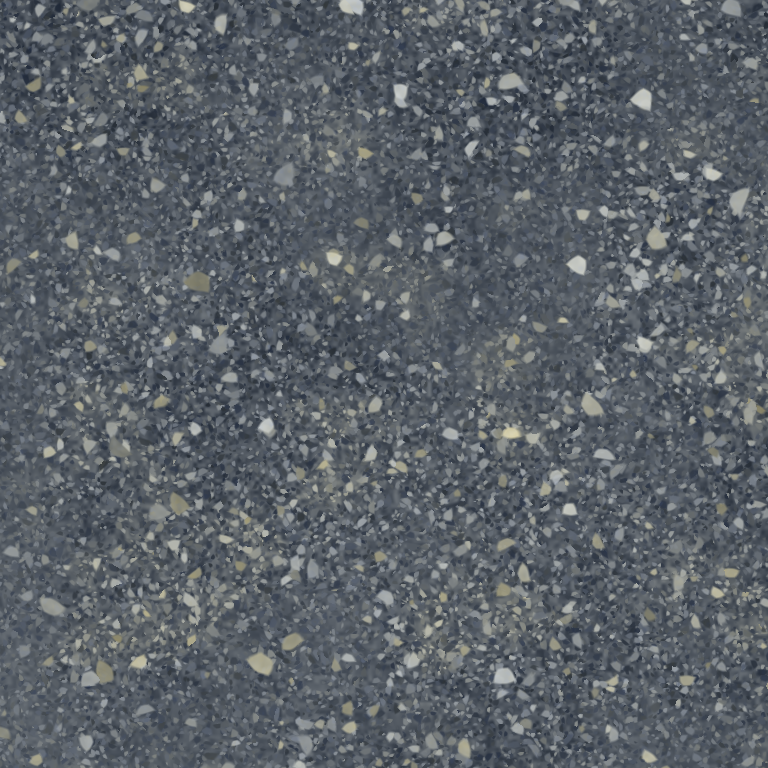
This texture is drawn by a WebGL 1 fragment shader. Its source:

```glsl
precision highp float;
// Dark blue-grey gravel: fine packed grit with dusty patches and scattered pale chips.
uniform vec2 u_resolution;

float hash(vec2 p) {
  return fract(sin(dot(p, vec2(127.1, 311.7))) * 43758.5453);
}

float noise(vec2 p) {
  vec2 i = floor(p), f = fract(p);
  f = f * f * (3.0 - 2.0 * f);
  return mix(mix(hash(i), hash(i + vec2(1.0, 0.0)), f.x),
             mix(hash(i + vec2(0.0, 1.0)), hash(i + 1.0), f.x), f.y);
}

float fbm(vec2 p) {
  float sum = 0.0, amp = 0.5;
  for (int i = 0; i < 4; i++) {
    sum += amp * noise(p);
    p = mat2(1.6, 1.2, -1.2, 1.6) * p + 7.3;
    amp *= 0.5;
  }
  return sum / 0.9375;
}

// One layer of angular grains: x = coverage, y = random tone, z = random tint
vec3 grains(vec2 p, float density, float softness) {
  vec3 best = vec3(0.0);
  vec2 cell = floor(p);
  for (int y = -1; y <= 1; y++) {
    for (int x = -1; x <= 1; x++) {
      vec2 id = cell + vec2(float(x), float(y));
      vec2 d = p - id - vec2(hash(id + 3.1), hash(id + 17.7));
      float angle = 6.2832 * hash(id + 29.3);
      float c = cos(angle), s = sin(angle);
      d = mat2(c, -s, s, c) * d;
      d.x *= mix(0.65, 1.0, hash(id + 41.9));
      float facets = max(abs(d.y), abs(d.x) * 0.87 + d.y * 0.5);
      float radius = mix(0.32, 0.6, hash(id + 53.3));
      float dist = mix(length(d), facets, 0.6);
      float cover = 1.0 - smoothstep(radius - softness, radius, dist);
      cover *= step(hash(id + 67.1), density);
      if (cover > best.x) best = vec3(cover, hash(id + 71.7), hash(id + 83.9));
    }
  }
  return best;
}

void main() {
  vec2 uv = gl_FragCoord.xy / min(u_resolution.x, u_resolution.y);

  // Broad patches: coarse versus dusty ground, and warm sandy spots
  float coarse = smoothstep(0.3, 0.65, fbm(uv * 7.0 + 4.0));
  float sandy = smoothstep(0.52, 0.78, fbm(uv * vec2(9.0, 11.0) + 31.0));
  float shade = fbm(uv * 5.0 + 63.0) - 0.5;

  // Bend the cell grid slightly so that no rows show
  vec2 p = uv + 0.006 * (vec2(noise(uv * 45.0), noise(uv * 45.0 + 19.0)) - 0.5);

  // Packed grit over a dark bed
  float tone = 0.33 + 0.2 * (noise(p * 170.0) - 0.5);
  vec3 fine = grains(p * 150.0, 0.75, 0.32);
  tone = mix(tone, 0.2 + 0.42 * pow(fine.y, 1.3), fine.x * 0.9);
  vec3 medium = grains(p * 98.0 + 13.0, 0.36, 0.28);
  tone = mix(tone, 0.2 + 0.48 * pow(medium.y, 1.3), medium.x * 0.9);
  tone = mix(0.37, tone, mix(0.62, 1.08, coarse));
  tone += 0.1 * shade + 0.05 * sandy;

  // Pale chips in two sizes
  vec3 small = grains(p * 72.0 + 37.0, 0.05 + 0.07 * coarse + 0.06 * sandy, 0.25);
  tone = mix(tone, 0.5 + 0.26 * small.y, small.x * 0.9);
  vec3 large = grains(p * 46.0 + 59.0, 0.035, 0.18);
  tone = mix(tone, 0.48 + 0.32 * large.y + 0.06 * (noise(p * 120.0) - 0.5), large.x * 0.95);

  // Blue shadows fade to neutral light stone
  float light = smoothstep(0.2, 0.75, tone);
  vec3 color = tone + mix(vec3(-0.03, 0.0, 0.042), vec3(-0.012, 0.006, 0.004), light);

  // Warm or cool tints for sand and single grains
  float tint = (medium.z - 0.5) * medium.x * 0.03 + (fine.z - 0.5) * fine.x * 0.025;
  tint += sandy * 0.03 * light;
  tint += 0.06 * max(small.x * smoothstep(0.5, 1.0, small.z),
                     large.x * smoothstep(0.4, 1.0, large.z));
  color += tint * vec3(0.8, 0.3, -1.3);

  gl_FragColor = vec4(clamp(color, 0.0, 1.0), 1.0);
}
```
